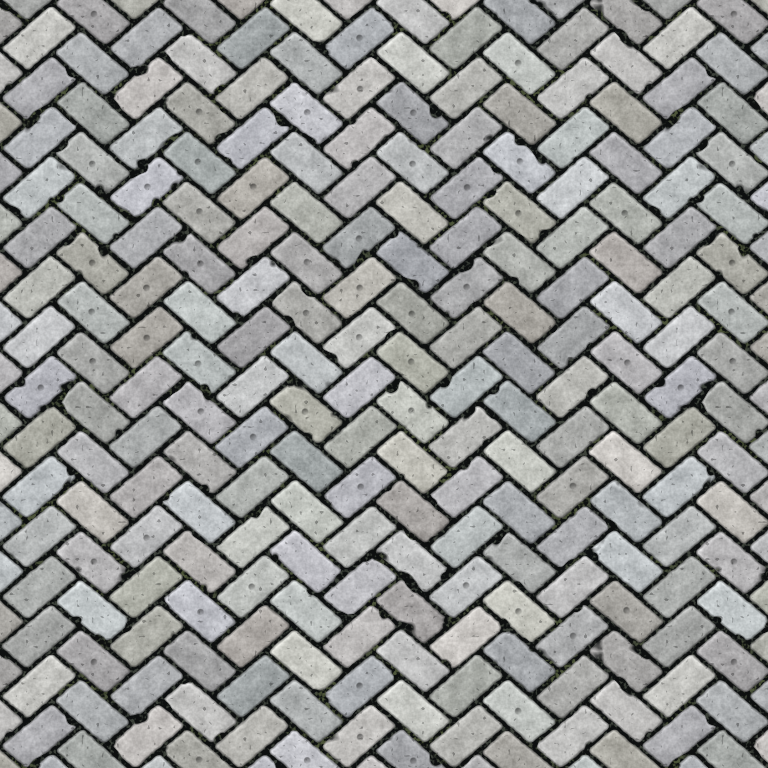
Give the GLSL for this texture, as a Shadertoy shader.

```glsl
// Grey stone pavers laid in a herringbone, with worn edges, drilled pits and mossy joints.
// Columns lean up and down in turn; each point tests one paver in each of three columns,
// keeps the nearest rounded box, then shades it with bevel light and gradient noise.

#define COLUMN 0.06944                // distance between columns of pavers
#define ROW 0.0649                    // vertical distance between pavers in a column
#define SLOPE 0.85                    // rise of the long edges
#define ORIGIN vec2(0.0514, 0.950)    // center of one rising paver
#define REPEAT vec2(12.0, 13.0)       // columns and rows before the wear repeats
#define JOINT 0.0046                  // width of the gaps
#define CORNER 0.006                  // corner radius
#define BEVEL 0.009                   // width of the rounded rim
#define PITTED 0.32                   // share of pavers with a pit
#define PIT_RADIUS 0.0045
#define CHIPPING 0.022                // depth of broken edges
#define MOSS_AMOUNT 0.65

const vec3 STONE = vec3(0.705, 0.71, 0.705);
const vec3 GAP = vec3(0.05, 0.06, 0.06);
const vec3 SOIL = vec3(0.24, 0.26, 0.23);
const vec3 MOSS = vec3(0.34, 0.38, 0.23);

vec3 hash3(vec2 p) {
    vec3 h = fract(p.xyx * vec3(0.1031, 0.1030, 0.0973));
    h += dot(h, h.yxz + 33.33);
    return fract((h.xxy + h.yzz) * h.zyx);
}

vec2 gradient(vec2 cell) {
    float angle = 6.28318 * hash3(cell + 57.0).x;
    return vec2(cos(angle), sin(angle));
}

// Gradient noise, about -0.7 to 0.7
float noise(vec2 p) {
    vec2 i = floor(p), f = fract(p);
    vec2 w = f * f * f * (f * (f * 6.0 - 15.0) + 10.0);
    vec2 e = vec2(0.0, 1.0);
    return mix(mix(dot(gradient(i), f), dot(gradient(i + e.yx), f - e.yx), w.x),
               mix(dot(gradient(i + e), f - e), dot(gradient(i + 1.0), f - 1.0), w.x), w.y);
}

float fbm(vec2 p) {
    return noise(p) + 0.5 * noise(p * 2.03 + 17.0) + 0.25 * noise(p * 4.1 + 31.0);
}

float roundedBox(vec2 p, vec2 halfSize, float radius) {
    vec2 q = abs(p) - halfSize + radius;
    return length(max(q, 0.0)) + min(max(q.x, q.y), 0.0) - radius;
}

// Distance to the nearest paver; also its local position, screen offset, id and lean
float paver(vec2 p, out vec2 local, out vec2 offset, out vec2 id, out float lean) {
    float width = 0.5 * ROW / SLOPE;
    float edgeScale = 2.0 * SLOPE / sqrt(1.0 + SLOPE * SLOPE);
    vec2 halfSize = 0.5 * edgeScale * vec2(COLUMN, width);
    vec2 s = vec2(p.x, p.y / SLOPE);
    float nearest = 1.0;
    for (int k = -1; k <= 1; k++) {
        float column = round(s.x / COLUMN) + float(k);
        float odd = mod(column, 2.0), side = 1.0 - 2.0 * odd;
        float dx = s.x - column * COLUMN;
        float dy = s.y - odd * width;
        float row = round((dy - side * dx) / (2.0 * width));
        dy -= 2.0 * width * row;
        vec2 cell = mod(vec2(column, row), REPEAT);
        vec3 rnd = hash3(cell + 3.0) - 0.5;
        vec2 q = 0.5 * edgeScale * vec2(dx + side * dy, dx - side * dy);
        q += rnd.xy * 0.0016 + rnd.z * 0.04 * vec2(-q.y, q.x);
        float d = roundedBox(q, halfSize - 0.5 * JOINT, CORNER);
        if (d < nearest) {
            nearest = d;
            local = q / halfSize;
            offset = vec2(dx, dy * SLOPE);
            id = cell;
            lean = side;
        }
    }
    return nearest;
}

void mainImage(out vec4 fragColor, in vec2 fragCoord) {
    vec2 p = fragCoord / iResolution.y;
    float pixel = 1.0 / iResolution.y;
    vec2 local, offset, id;
    float lean;
    float d = paver(p - ORIGIN, local, offset, id, lean);
    vec3 rnd = hash3(id + 91.0), tint = hash3(id + 143.0);
    vec2 grainSpot = offset + id * 0.37;

    // Worn outline with a few broken corners
    d += 0.0014 * noise(grainSpot * 110.0);
    d += CHIPPING * max(0.0, noise(grainSpot * 38.0) - 0.22) * step(0.5, rnd.y);

    // Stone: tint per paver, soft stains, fine grain and dark pores
    float stains = fbm(local * vec2(2.0, 1.3) + id * 7.3);
    float grain = noise(p * 210.0) + 0.6 * noise(p * 390.0);
    float pores = smoothstep(0.36, 0.55, noise(grainSpot * 150.0));
    vec3 stone = STONE + 0.15 * (rnd.x - 0.5) + 0.10 * stains + 0.07 * grain;
    stone += (tint.x - 0.45) * vec3(0.035, 0.012, -0.035) + (tint.y - 0.5) * vec3(0.012, -0.012, 0.012);
    stone *= 1.0 - 0.28 * pores;

    // Rim lit from the upper left, darkening into the joint
    vec2 slant = local * local * local;
    float light = 0.8 * lean * (slant.x - slant.y) - 0.35 * (slant.x + slant.y);
    float rim = smoothstep(-BEVEL, -0.001, d);
    stone += rim * (0.03 + 0.13 * clamp(light, -1.0, 1.0));
    stone *= mix(0.58, 1.0, smoothstep(0.0, -0.0035, d));

    // Drilled pit near the center
    vec2 toPit = offset - 0.004 * (tint.yz - 0.5);
    float pit = smoothstep(PIT_RADIUS + 0.001, PIT_RADIUS - 0.0015, length(toPit));
    float pitLight = dot(toPit, vec2(-0.5, 0.85)) / PIT_RADIUS;
    stone *= 1.0 - step(rnd.z, PITTED) * pit * (0.28 + 0.24 * pitLight);

    // Joints: deep shadow, soil and patches of moss
    float crumbs = noise(p * 170.0) + 0.5 * noise(p * 330.0);
    vec3 joint = mix(GAP, SOIL, smoothstep(-0.05, 0.5, crumbs));
    float mossy = smoothstep(0.1, 0.45, fbm(p * 13.0)) * smoothstep(-0.2, 0.3, crumbs);
    joint = mix(joint, MOSS, MOSS_AMOUNT * mossy);

    vec3 color = mix(joint, stone, smoothstep(0.75 * pixel, -0.75 * pixel, d));
    fragColor = vec4(clamp(color, 0.0, 1.0), 1.0);
}
```
